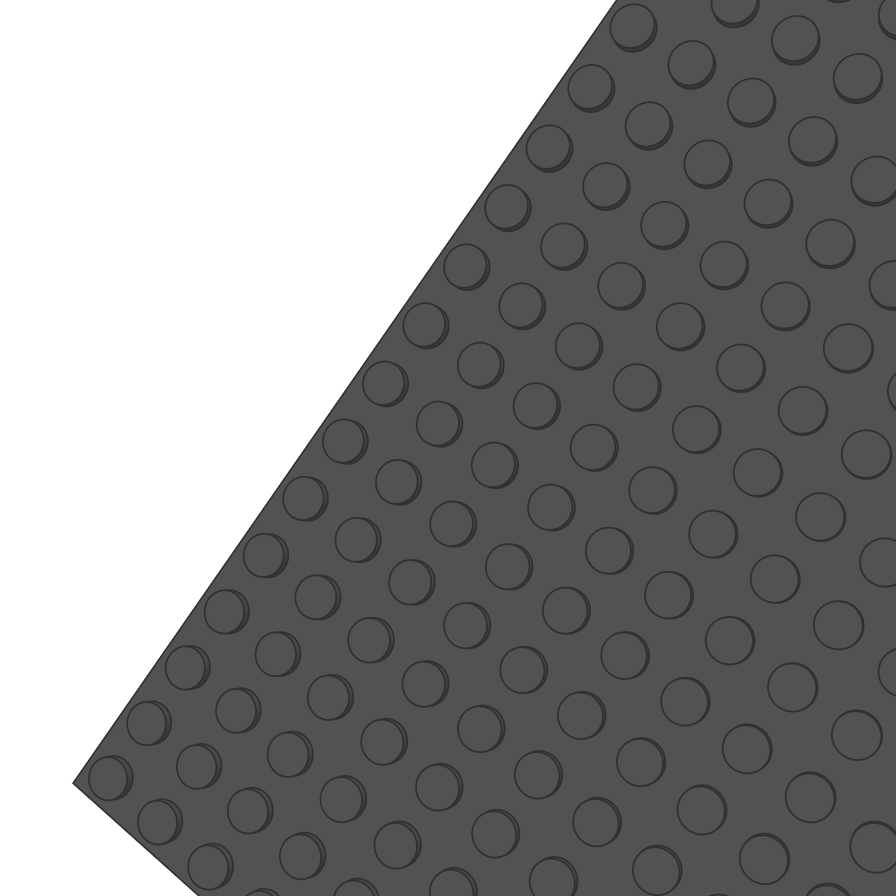
Give the GLSL for this pattern, as a WebGL 1 fragment shader.

```glsl
precision highp float;
// Grey studded plate seen from above in slight perspective, on white.

uniform vec2 u_resolution;

// Lattice placement in canvas units
const vec2 FIRST_STUD = vec2(0.1237, 0.1315);
const vec2 COLUMN_STEP = vec2(0.0426, 0.06115);
const vec2 ROW_STEP = vec2(0.0544, -0.04822);
const vec2 PERSPECTIVE = vec2(-0.003886, -0.0115);
const vec2 NADIR = vec2(1.082, 0.318);   // point viewed straight down

// Stud and plate sizes in lattice units
const float STUD_RADIUS = 0.309;
const float PLATE_MARGIN = 0.45;

const float STUD_HEIGHT = 0.0066;        // parallax per unit of distance
const float LINE_WIDTH = 0.0019;         // canvas units

const vec3 BACKGROUND = vec3(1.0);
const vec3 PLATE = vec3(0.32);
const vec3 LINE = vec3(0.19);
const vec3 SIDE_DARK = vec3(0.22);
const vec3 SIDE_LIGHT = vec3(0.29);

float depthAt(vec2 cell) {
  return 1.0 + dot(PERSPECTIVE, cell);
}

vec2 latticeToCanvas(vec2 cell) {
  return FIRST_STUD + (COLUMN_STEP * cell.x + ROW_STEP * cell.y) / depthAt(cell);
}

// Inverse projection: solves a 2x2 system by cross products
vec2 canvasToLattice(vec2 p) {
  vec2 q = p - FIRST_STUD;
  vec2 a = COLUMN_STEP - q * PERSPECTIVE.x;
  vec2 b = ROW_STEP - q * PERSPECTIVE.y;
  float det = a.x * b.y - a.y * b.x;
  return vec2(q.x * b.y - q.y * b.x, a.x * q.y - a.y * q.x) / det;
}

float capsule(vec2 p, vec2 a, vec2 b, float radius) {
  vec2 ab = b - a;
  float t = clamp(dot(p - a, ab) / max(dot(ab, ab), 1e-8), 0.0, 1.0);
  return length(p - a - ab * t) - radius;
}

float fillMask(float dist, float pixel) {
  return clamp(0.5 - dist / pixel, 0.0, 1.0);
}

float lineMask(float dist, float pixel) {
  float halfWidth = 0.5 * LINE_WIDTH;
  return fillMask(abs(dist) - halfWidth, pixel);
}

void main() {
  vec2 p = gl_FragCoord.xy / u_resolution;
  float pixel = 1.0 / min(u_resolution.x, u_resolution.y);

  vec2 grid = canvasToLattice(p);
  vec2 cell = floor(grid + 0.5);
  vec2 local = grid - cell;
  float pitch = length(COLUMN_STEP) / depthAt(grid);

  // The stud's top leans away from the nadir, its base toward it
  vec2 center = latticeToCanvas(cell);
  vec2 lean = 0.5 * STUD_HEIGHT * (center - NADIR);
  vec2 topCenter = canvasToLattice(center + lean) - cell;
  vec2 baseCenter = canvasToLattice(center - lean) - cell;
  float top = (length(local - topCenter) - STUD_RADIUS) * pitch;
  float body = capsule(local, topCenter, baseCenter, STUD_RADIUS) * pitch;

  // Side wall: darkest where it faces down the canvas
  vec2 facing = normalize(p - center + vec2(1e-6));
  vec3 side = mix(SIDE_DARK, SIDE_LIGHT, smoothstep(-0.6, 0.6, facing.y));

  vec3 color = mix(PLATE, side, fillMask(body, pixel));
  color = mix(color, PLATE, fillMask(top, pixel));
  float outline = max(lineMask(top, pixel), lineMask(body, pixel));
  color = mix(color, LINE, outline);

  // Plate border and background
  float edge = (-PLATE_MARGIN - min(grid.x, grid.y)) * pitch;
  color = mix(color, LINE, lineMask(edge + 0.5 * LINE_WIDTH, pixel));
  color = mix(BACKGROUND, color, fillMask(edge, pixel));

  gl_FragColor = vec4(color, 1.0);
}
```
